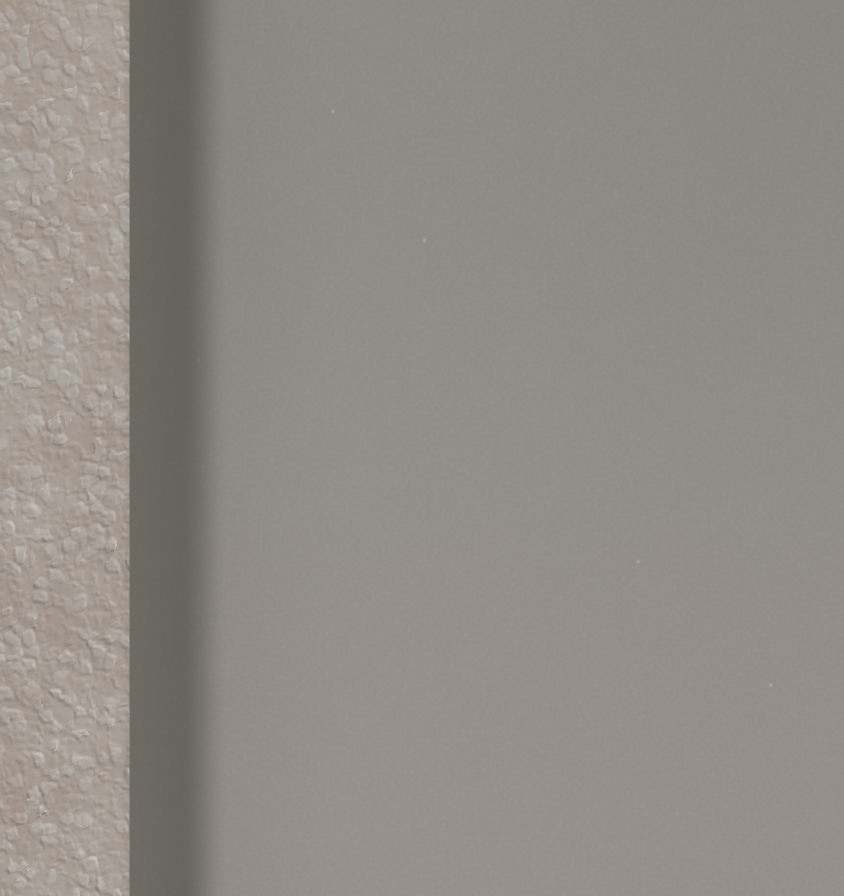
Give the GLSL for this texture, as a WebGL 2 fragment shader.

```glsl
#version 300 es
precision highp float;

uniform vec2 u_resolution;
out vec4 fragColor;

// Layout, as fractions of the canvas width
const float PLASTER_EDGE = 0.1535;
const float SHADOW_CORE = 0.216;
const float SHADOW_END = 0.272;
const float HALO_END = 0.42;

// Palette
const vec3 WALL_TOP = vec3(0.553, 0.545, 0.523);
const vec3 WALL_BOTTOM = vec3(0.592, 0.570, 0.550);
const vec3 SHADOW_TOP = vec3(0.392, 0.384, 0.357);
const vec3 SHADOW_BOTTOM = vec3(0.412, 0.399, 0.376);
const vec3 PLASTER_WARM = vec3(0.640, 0.594, 0.557);
const vec3 PLASTER_PALE = vec3(0.675, 0.655, 0.637);

// Texture strength and scale, in cells per canvas height
const float COARSE_CELLS = 62.0;
const float FINE_CELLS = 125.0;
const float GRAIN_CELLS = 230.0;
const float RELIEF_STRENGTH = 0.135;
const float GRAIN_STRENGTH = 0.016;
const float SPECK_STRENGTH = 0.07;

vec2 hash2(vec2 cell) {
    vec3 q = fract(vec3(cell.xyx) * vec3(0.1031, 0.1030, 0.0973));
    q += dot(q, q.yzx + 33.33);
    return fract((q.xx + q.yz) * q.zy);
}

// Cellular noise: x = distance to the nearest seed, y = random id of its cell
vec2 cellular(vec2 p) {
    vec2 base = floor(p);
    vec2 nearest = vec2(9.0, 0.0);
    for (int j = -1; j <= 1; j++) {
        for (int i = -1; i <= 1; i++) {
            vec2 cell = base + vec2(i, j);
            float d = length(cell + hash2(cell) - p);
            if (d < nearest.x) nearest = vec2(d, hash2(cell + 71.0).x);
        }
    }
    return nearest;
}

// Broad, irregular drift from layered sines, about -1 to 1
float drift(vec2 p) {
    float sum = 0.0;
    float weight = 0.5;
    for (int i = 0; i < 4; i++) {
        sum += weight * sin(p.x + 1.7 * sin(p.y * 0.8 + float(i))) * cos(p.y * 1.1 + p.x * 0.4);
        p = mat2(1.2, 1.5, -1.5, 1.2) * p + 2.3;
        weight *= 0.6;
    }
    return sum;
}

// Rounded crumbs of varied height, x = height, y = pale fleck cover
vec2 plasterSurface(vec2 p) {
    vec2 bent = p + 0.006 * vec2(drift(p * 70.0), drift(p * 70.0 + 8.0));
    vec2 coarse = cellular(bent * COARSE_CELLS);
    vec2 fine = cellular(bent * FINE_CELLS + 19.0);
    float crumb = (1.0 - smoothstep(0.25, 0.65, coarse.x)) * coarse.y;
    float grit = (1.0 - smoothstep(0.1, 0.7, fine.x)) * fine.y;
    float fleck = (1.0 - smoothstep(0.3, 0.6, coarse.x)) * smoothstep(0.52, 0.72, coarse.y);
    return vec2(0.6 * crumb + 0.4 * grit, fleck);
}

vec3 plasterColor(vec2 p) {
    vec2 here = plasterSurface(p);
    // Light from the upper right picks out the slopes
    float slope = here.x - plasterSurface(p + vec2(0.0022, 0.0030)).x;
    float roughness = mix(1.1, 0.75, smoothstep(0.2, 1.0, p.y));
    float patchiness = drift(p * 26.0);
    float pale = clamp(0.55 * here.y + 0.25 + 0.35 * patchiness, 0.0, 1.0);
    vec3 color = mix(PLASTER_WARM, PLASTER_PALE, pale);
    return color + RELIEF_STRENGTH * roughness * slope + 0.012 * patchiness;
}

vec3 wallColor(vec2 uv, vec2 p) {
    vec3 color = mix(WALL_BOTTOM, WALL_TOP, smoothstep(0.0, 1.1, uv.y));
    color -= 0.014 * smoothstep(0.45, 1.0, uv.x) * (0.4 + 0.6 * uv.y);

    // Soft shadow along the plaster, with a faint wide halo
    vec3 shadow = mix(SHADOW_BOTTOM, SHADOW_TOP, uv.y);
    shadow += 0.022 * (1.0 - smoothstep(PLASTER_EDGE, SHADOW_CORE, uv.x));
    color -= 0.022 * (1.0 - smoothstep(SHADOW_CORE, HALO_END, uv.x));
    float lit = smoothstep(SHADOW_CORE, SHADOW_END, uv.x);
    color = mix(shadow, color, lit);

    // Fine grain, faint mottling and rare bright specks
    float grain = cellular(p * GRAIN_CELLS).x - 0.45;
    color += GRAIN_STRENGTH * grain * mix(0.6, 1.0, lit);
    color += 0.003 * drift(p * 42.0) * vec3(1.0, 0.7, 0.6);
    vec2 speck = cellular(p * 38.0 + 5.0);
    color += SPECK_STRENGTH * lit * step(0.992, speck.y) * (1.0 - smoothstep(0.03, 0.12, speck.x));
    return color;
}

void main() {
    vec2 uv = gl_FragCoord.xy / u_resolution;
    vec2 p = gl_FragCoord.xy / u_resolution.y;
    float blur = max(0.0012, 0.75 / u_resolution.x);
    float wall = smoothstep(PLASTER_EDGE - blur, PLASTER_EDGE + blur, uv.x);
    vec3 plaster = plasterColor(p);
    plaster -= 0.035 * smoothstep(PLASTER_EDGE - 0.012, PLASTER_EDGE, uv.x);
    fragColor = vec4(mix(plaster, wallColor(uv, p), wall), 1.0);
}
```
